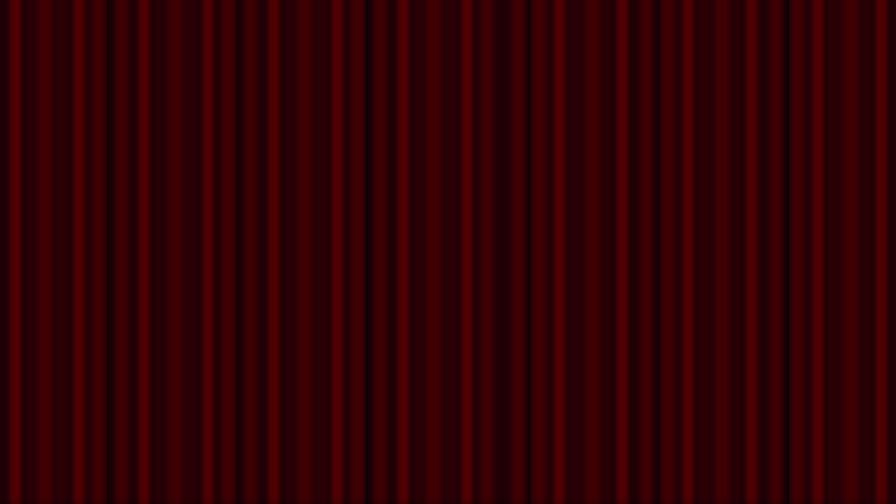
This texture is drawn by a Shadertoy shader. Its source:

```glsl
// A dark red stage curtain: vertical cloth panels, mirrored about a wide centre panel.
// Each panel sums firm-edged ridges for its folds, with a narrow shadowed crease at its
// seam; layered sines add fine pleats and a hash varies the folds between panels.

const vec3 FOLD_SHADE = vec3(0.118, 0.0, 0.021);
const vec3 FOLD_LIGHT = vec3(0.312, 0.0, 0.008);
const float PANEL_WIDTH = 0.1445;   // fraction of the canvas width
const float FIRST_SEAM = -0.0247;   // first panel starts off canvas
const float CENTRE_PANEL = 3.0;
const float FAINT_SEAM = 0.40;
const float DEEP_SEAM = 0.75;
const int RIDGES = 8;               // the last shows only in the centre panel

float hash(float n) {
    return fract(sin(n * 12.9898) * 4375.85);
}

// Rounded ridge with a flatter top and firmer sides than a Gaussian
float ridge(float x, float centre, float halfWidth) {
    float d = abs(x - centre) / halfWidth;
    return exp(-d * d * d);
}

// Narrow vertical pleats
float pleats(float u) {
    return 0.6 * sin(82.0 * u + 1.0) + 0.4 * sin(131.0 * u);
}

// Light caught by the folds at position u within one panel
float foldLight(float u, float panelId) {
    float centres[RIDGES] = float[](0.105, 0.285, 0.40, 0.52, 0.655, 0.775, 0.93, 1.175);
    float heights[RIDGES] = float[](0.64, 1.0, 0.20, 0.66, 0.27, 1.0, 0.66, 0.66);
    float halfWidths[RIDGES] = float[](0.055, 0.048, 0.030, 0.073, 0.040, 0.048, 0.058, 0.062);
    float light = 0.045 * pleats(u);
    for (int i = 0; i < RIDGES; i++) {
        float seed = panelId * 7.0 + float(i);
        float shift = 0.008 * (hash(seed) - 0.5);
        float height = heights[i] * mix(0.97, 1.02, hash(seed + 41.0));
        light += height * ridge(u, centres[i] + shift, halfWidths[i]);
    }
    return clamp(light, 0.0, 1.0);
}

// Shadow that fades over a short distance into the panel
float creaseShadow(float distance) {
    return exp(-distance / 0.018);
}

void mainImage(out vec4 fragColor, in vec2 fragCoord) {
    vec2 uv = fragCoord / iResolution.xy;
    float pixel = 1.0 / (iResolution.x * PANEL_WIDTH);

    // Panel layout: the right-hand panels reflect the left-hand ones
    float centreStart = FIRST_SEAM + CENTRE_PANEL * PANEL_WIDTH;
    float mirrored = step(1.0 - centreStart, uv.x);
    float x = mix(uv.x, 1.0 - uv.x, mirrored);
    float along = (x - FIRST_SEAM) / PANEL_WIDTH;
    float panel = min(floor(along), CENTRE_PANEL);
    float u = along - panel;

    // The centre panel is shaded at both of its edges
    float inside = u;
    float outside = 1.0 - u;
    if (panel == CENTRE_PANEL) {
        float span = (1.0 - 2.0 * centreStart) / PANEL_WIDTH;
        inside = min(u, span - u);
        outside = 1.0;
    }

    // Every second seam is deep; its lit side ends within a pixel
    float ownDepth = mix(FAINT_SEAM, DEEP_SEAM, mod(panel, 2.0));
    float nextDepth = mix(DEEP_SEAM, FAINT_SEAM, mod(panel, 2.0));
    float litEdge = 1.0 - smoothstep(0.0, pixel, outside);
    float shadow = max(ownDepth * creaseShadow(inside), nextDepth * litEdge);

    // Cloth colour, seam shadow and a darker hem
    float light = foldLight(u, panel + 10.0 * mirrored);
    vec3 colour = mix(FOLD_SHADE, FOLD_LIGHT, light);
    colour *= 1.0 - shadow;
    colour *= mix(0.85, 1.0, smoothstep(0.0, 0.015, uv.y));
    fragColor = vec4(colour, 1.0);
}
```
